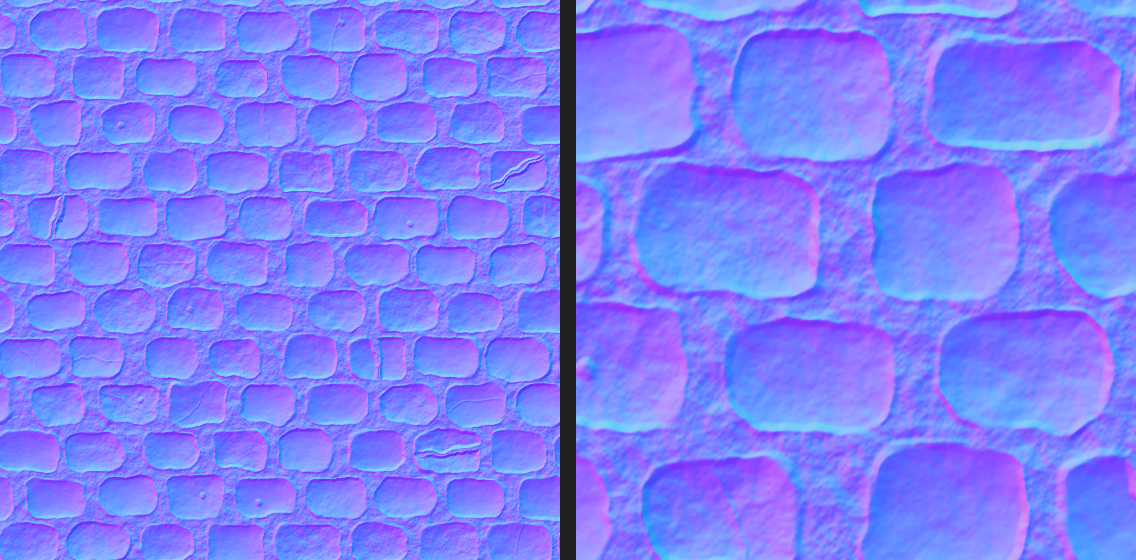
Left, the full canvas; right, a detail of the centre.
A WebGL 1 fragment shader for this texture map:

```glsl
precision highp float;
// Tangent-space normal map of worn cobblestones in staggered rows with rough mortar.

uniform vec2 u_resolution;

const float ROWS = 12.0;
const float COLUMNS = 8.0;
const vec2 CELL = vec2(ROWS / COLUMNS, 1.0); // one row is one unit high

vec3 hash3(vec2 p, float seed) {
  vec3 q = fract(vec3(p.xyx + seed * 7.31) * vec3(0.1031, 0.1030, 0.0973));
  q += dot(q, q.yxz + 33.33);
  return fract((q.xxy + q.yzz) * q.zyx);
}

// Value noise that wraps at the canvas border for whole frequencies
float noise(vec2 p, float frequency, float seed) {
  p *= frequency;
  vec2 i = floor(p);
  vec2 f = p - i;
  float period = ROWS * frequency;
  vec2 a = mod(i, period);
  vec2 b = mod(i + 1.0, period);
  f = f * f * f * (f * (f * 6.0 - 15.0) + 10.0);
  return mix(mix(hash3(a, seed).x, hash3(vec2(b.x, a.y), seed).x, f.x),
             mix(hash3(vec2(a.x, b.y), seed).x, hash3(b, seed).x, f.x), f.y);
}

float fbm(vec2 p, float frequency, float seed) {
  float sum = 0.0;
  float amplitude = 0.5;
  for (int i = 0; i < 4; i++) {
    sum += amplitude * (noise(p, frequency, seed) - 0.5);
    frequency *= 2.0;
    amplitude *= 0.5;
    seed += 1.0;
  }
  return sum;
}

float roundedBox(vec2 p, vec2 halfSize, float radius) {
  vec2 q = abs(p) - halfSize + radius;
  return length(max(q, 0.0)) + min(max(q.x, q.y), 0.0) - radius;
}

float mortarHeight(vec2 p) {
  float crease = abs(fbm(p, 3.0, 21.0));
  return 0.07 * fbm(p, 5.0, 11.0) + 0.05 * crease;
}

// Domed top with a random tilt
float domeHeight(vec2 local, vec2 halfSize, vec2 tilt) {
  vec2 q = local / halfSize;
  vec2 q2 = q * q;
  vec2 drop = halfSize * vec2(0.12, 0.14) * (q2 + 0.5 * q2 * q2);
  return 0.118 - drop.x - drop.y + dot(local, tilt);
}

float surfaceHeight(vec2 p) {
  // Uneven outlines
  vec2 warp = vec2(fbm(p, 2.0, 31.0), fbm(p, 2.0, 41.0));
  vec2 w = p + 0.2 * warp;

  // Staggered cell lookup
  float row = floor(w.y);
  float shift = mix(0.40, 0.81, mod(row, 2.0));
  float u = w.x / CELL.x - shift + 0.5;
  vec2 id = mod(vec2(floor(u), row), vec2(COLUMNS, ROWS));
  vec2 local = (vec2(fract(u), fract(w.y)) - 0.5) * CELL;

  // Shape of this stone
  vec3 size = hash3(id, 1.0);
  vec3 place = hash3(id, 2.0);
  vec3 lean = hash3(id, 3.0);
  vec3 wear = hash3(id, 4.0);
  vec2 halfSize = vec2(0.56, 0.405) + vec2(0.14, 0.06) * size.xy;
  local -= (place.xy - 0.5) * 0.7 * (CELL * 0.5 - halfSize);
  float d = roundedBox(local, halfSize, mix(0.22, 0.36, size.z));

  // Some stones are cracked, a few split in two
  float angle = 6.2832 * wear.y;
  float bend = 0.3 * fbm(p, 2.0, 51.0);
  float line = abs(dot(local, vec2(cos(angle), sin(angle))) + bend);
  float cracked = step(0.82, wear.x);
  float split = step(0.975, wear.x);
  d = mix(d, max(d, 0.05 - line), split);

  // Surface grain, faint cracks and an occasional pit
  float roughness = mix(0.02, 0.075, place.z * place.z);
  float stone = domeHeight(local, halfSize, 0.2 * (lean.xy - 0.5));
  stone += roughness * fbm(p, 4.0, 61.0);
  stone -= 0.008 * cracked * (1.0 - smoothstep(0.0, 0.05, line));
  float pit = length(local - (lean.yx - 0.5) * halfSize);
  stone -= 0.035 * step(0.92, lean.z) * (1.0 - smoothstep(0.02, 0.09, pit));

  // Blend into the mortar, with a patchy groove along the rim
  float mask = 1.0 - smoothstep(-0.06, 0.015, d);
  float rim = d / 0.025;
  float groove = 0.024 * noise(p, 3.0, 71.0) * exp(-rim * rim);
  return mix(mortarHeight(p), stone, mask) - groove;
}

void main() {
  vec2 p = gl_FragCoord.xy / u_resolution * ROWS + vec2(0.0, 0.16);
  vec2 e = vec2(0.012, 0.0);
  vec2 slope = vec2(surfaceHeight(p + e.xy) - surfaceHeight(p - e.xy),
                    surfaceHeight(p + e.yx) - surfaceHeight(p - e.yx)) / (2.0 * e.x);
  slope *= inversesqrt(1.0 + 1.2 * dot(slope, slope)); // soften steep rims

  // Green points down the canvas
  vec3 normal = normalize(vec3(-slope.x, slope.y, 1.0));
  vec3 color = 0.5 + 0.5 * normal;
  color.b = min(color.b + 0.07, 1.0);
  gl_FragColor = vec4(color, 1.0);
}
```
